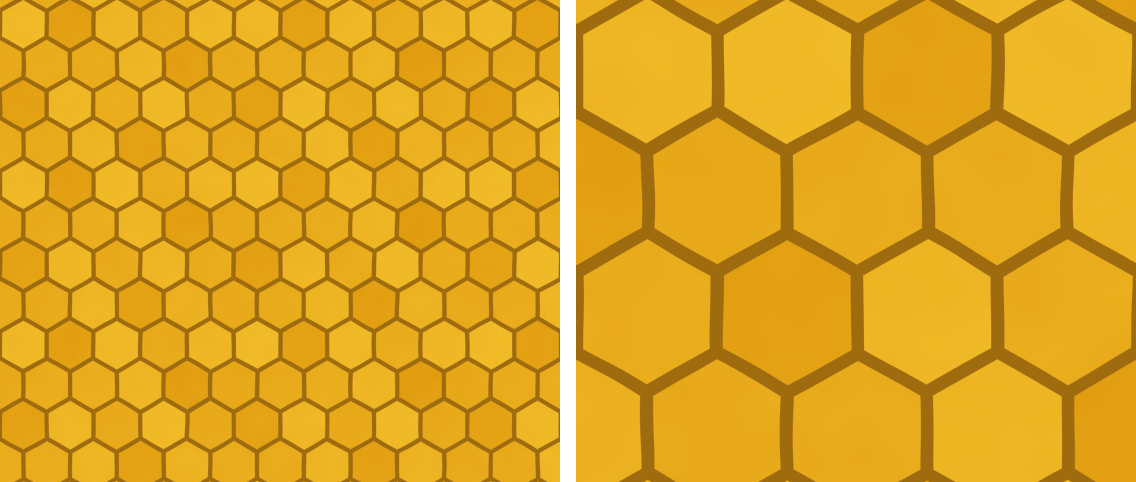
Left: the whole. Right: its middle third, enlarged.
Give the GLSL for this pattern, as a Shadertoy shader.

```glsl
// Golden honeycomb: pointy-top hexagons in varied honey tones with brown walls.

const float CELLS_ACROSS = 11.98;
const float ROW_STRETCH = 1.0093;           // squashes rows to fit twelve down
const vec2 LATTICE = vec2(1.0, 1.73205);    // column pitch, two-row pitch
const vec2 FIRST_CENTRE = vec2(0.5, 0.52);
const float WALL_HALF_WIDTH = 0.046;

const vec3 WALL_COLOUR = vec3(0.62, 0.42, 0.06);
const vec3 DARK_HONEY = vec3(0.885, 0.62, 0.065);
const vec3 LIGHT_HONEY = vec3(0.94, 0.725, 0.15);

// Cell tones, repeating every five columns and four rows.
const float TONES[20] = float[20](
    1.0,  0.1,  0.95, 0.5,  0.9,
    0.5,  0.55, 0.9,  0.0,  0.45,
    0.15, 0.95, 0.5,  0.95, 0.45,
    0.5,  0.9,  0.1,  0.7,  0.5);

vec2 hash22(vec2 p) {
    vec3 h = fract(vec3(p.xyx) * vec3(0.1031, 0.1030, 0.0973));
    h += dot(h, h.yzx + 33.33);
    return fract((h.xx + h.yz) * h.zy);
}

float cornerGradient(vec2 cell, vec2 corner, vec2 f) {
    return dot(hash22(cell + corner) * 2.0 - 1.0, f - corner);
}

float gradientNoise(vec2 p) {
    vec2 cell = floor(p), f = p - cell;
    vec2 u = f * f * f * (f * (f * 6.0 - 15.0) + 10.0);
    float low = mix(cornerGradient(cell, vec2(0, 0), f),
                    cornerGradient(cell, vec2(1, 0), f), u.x);
    float high = mix(cornerGradient(cell, vec2(0, 1), f),
                     cornerGradient(cell, vec2(1, 1), f), u.x);
    return mix(low, high, u.y);
}

// Nearest hexagon centre, in lattice units.
vec2 nearestCentre(vec2 p) {
    vec2 g = p / LATTICE;
    vec2 even = floor(g + 0.5);
    vec2 odd = floor(g) + 0.5;
    vec2 toEven = p - even * LATTICE, toOdd = p - odd * LATTICE;
    return dot(toEven, toEven) < dot(toOdd, toOdd) ? even : odd;
}

// Distance from a point inside a unit-wide hexagon to its border.
float hexBorder(vec2 q) {
    q = abs(q);
    return 0.5 - max(q.x, dot(q, vec2(0.5, 0.866025)));
}

float cellTone(vec2 id) {
    int column = int(mod(id.x, 5.0));
    int row = int(mod(id.y, 4.0));
    return TONES[row * 5 + column] + (hash22(id + 40.0).x - 0.5) * 0.14;
}

void mainImage(out vec4 fragColor, in vec2 fragCoord) {
    // Rows count downward from the top edge.
    float pixel = CELLS_ACROSS / iResolution.x;
    vec2 p = vec2(fragCoord.x, iResolution.y - fragCoord.y) * pixel;
    p.y *= ROW_STRETCH;
    p -= FIRST_CENTRE;

    // Slight hand-drawn wobble of the walls.
    vec2 wobble = vec2(gradientNoise(p * 1.7 + 20.0), gradientNoise(p * 1.7 + 70.0));
    vec2 drawn = p + wobble * 0.025;

    vec2 centre = nearestCentre(drawn);
    vec2 local = drawn - centre * LATTICE;
    vec2 id = vec2(floor(centre.x), floor(centre.y * 2.0 + 0.5));

    // Soft shading within each cell.
    float tone = cellTone(id) + 0.16 * gradientNoise(p * 2.3 + 50.0);
    tone += 0.08 * dot(local, vec2(0.6, 0.8));
    vec3 honey = mix(DARK_HONEY, LIGHT_HONEY, tone);

    float inside = smoothstep(-0.75 * pixel, 0.75 * pixel,
                              hexBorder(local) - WALL_HALF_WIDTH);
    fragColor = vec4(mix(WALL_COLOUR, honey, inside), 1.0);
}
```
